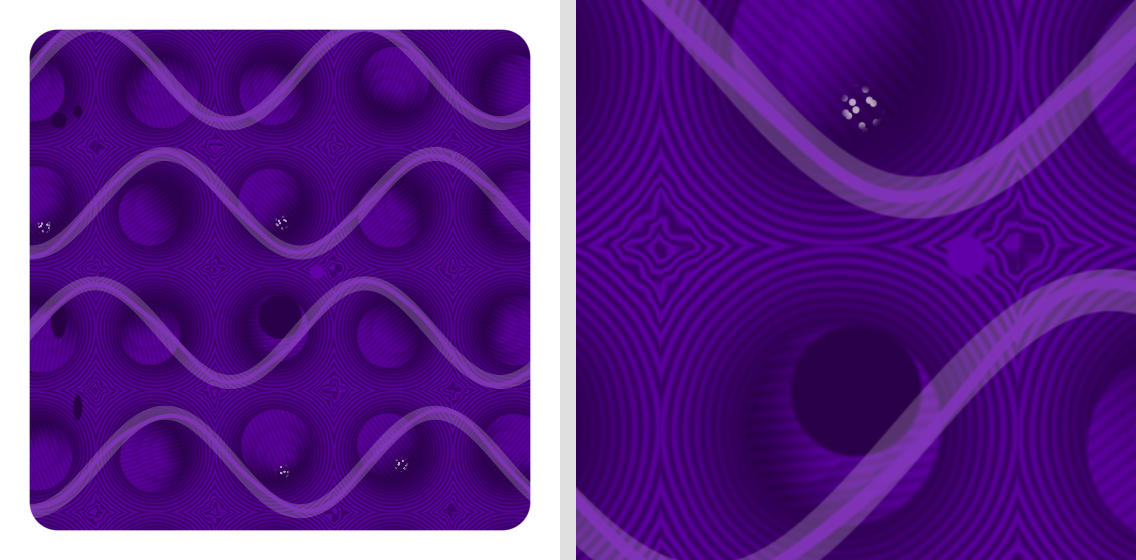
Left, the full canvas; right, a detail of the centre.
Give the GLSL for this background, as a three.js fragment shader.

```glsl
varying vec2 vUv;

vec2 hash2(vec2 p) {
  return fract(sin(vec2(dot(p, vec2(127.1, 311.7)), dot(p, vec2(269.5, 183.3)))) * 4375.85);
}

// Distance to the nearest scattered cell point
float cellular(vec2 p) {
  vec2 cell = floor(p), f = fract(p);
  float nearest = 2.0;
  for (int j = -1; j <= 1; j++)
    for (int i = -1; i <= 1; i++) {
      vec2 o = vec2(float(i), float(j));
      nearest = min(nearest, length(o + hash2(cell + o) - f));
    }
  return nearest;
}

float disc(vec2 p, float r, float soft) {
  return 1.0 - smoothstep(r - soft, r + soft, length(p));
}

float roundedBox(vec2 p, float halfSize, float r) {
  vec2 q = abs(p) - halfSize + r;
  return length(max(q, 0.0)) + min(max(q.x, q.y), 0.0) - r;
}

void main() {
  vec2 uv = vUv;
  vec3 shadow = vec3(0.18, 0.0, 0.32);
  vec3 purple = vec3(0.28, 0.0, 0.49);
  vec3 violet = vec3(0.38, 0.0, 0.66);

  // Lattice of tunnels, with stars at the cell corners
  vec2 grid = (uv - vec2(0.065, 0.194)) / vec2(0.2125, 0.2175) + 0.5;
  vec2 id = floor(grid);
  vec2 q = fract(grid) - 0.5;
  vec2 rnd = hash2(id + 3.0);
  float d = length(q);

  // Fine contours that break into a maze inside each star
  float star = smoothstep(0.52, 0.66, d);
  float phase = 6.2832 * (48.0 * d - 18.0 * d * d);
  phase += 0.5 * sin(q.x * 19.0 + id.y) * sin(q.y * 17.0 + id.x);
  phase += star * 9.0 * cellular(grid * 13.0);
  float line = 0.5 + 0.5 * sin(phase);
  vec3 ground = mix(purple * 0.82, violet, line * mix(0.5, 0.95, smoothstep(0.35, 0.6, d)));
  vec3 color = mix(shadow, ground, smoothstep(0.22, 0.46, d));

  // Nested, shifted openings
  float angle = 6.2832 * rnd.x;
  vec2 dir = vec2(cos(angle), sin(angle));
  vec2 center = (rnd.yx - 0.5) * 0.1 - dir * 0.02;
  float radius = 0.25 + 0.06 * rnd.y;
  float depth = 2.0 + floor(rnd.y * 3.0);
  for (int k = 0; k < 4; k++) {
    if (float(k) < depth) {
      vec2 local = q - center;
      float side = dot(local, dir) / radius;
      float ribs = 0.5 + 0.5 * sin(dot(local, vec2(-dir.y, dir.x)) * 170.0 + side * 3.0);
      vec3 wall = mix(shadow, vec3(0.34, 0.0, 0.59), smoothstep(1.0, -0.8, side));
      color = mix(color, wall * (0.9 + 0.14 * ribs), disc(local, radius, 0.01));
      center += dir * radius * 0.27;
      radius *= 0.7;
    }
  }

  // One blocked tunnel, one bright plug and dark pits along the left
  color = mix(color, vec3(0.17, 0.0, 0.29), disc(uv - vec2(0.5, 0.434), 0.039, 0.002));
  color = mix(color, violet, disc(uv - vec2(0.566, 0.514), 0.012, 0.002));
  for (int i = 0; i < 2; i++) {
    float n = float(i);
    vec2 p = uv - vec2(0.105, 0.785 - 0.358 * n);
    color = mix(color, shadow * 0.85, disc(p * vec2(1.0, 1.0 - 0.55 * n), 0.014, 0.002));
    p -= vec2(0.034, 0.016 - 0.17 * n);
    color = mix(color, shadow * 0.85, disc(p * vec2(1.4, 1.0 - 0.5 * n), 0.011, 0.002));
  }

  // Rare pale chips beside a few tunnels
  vec2 chip = q - vec2(0.1, -0.14) + (rnd - 0.5) * 0.1;
  float flakes = 1.0 - smoothstep(0.2, 0.35, cellular(grid * 28.0));
  color = mix(color, vec3(0.72, 0.66, 0.76), flakes * disc(chip, 0.05, 0.02) * step(0.76, rnd.x));

  // Translucent waves, alternate rows shifted, with a wandering violet core
  for (int i = 0; i < 4; i++) {
    float row = float(i);
    float t = 6.2832 * (uv.x - 0.295 + 0.125 * mod(row, 2.0)) / 0.482;
    float slope = 1.147 * sin(t);
    float dist = (uv.y - 0.175 - 0.231 * row - 0.088 * cos(t)) / sqrt(1.0 + slope * slope);
    float drift = 0.005 * sin(uv.x * 17.0 + row * 2.1) + 0.003 * sin(uv.x * 41.0 + row);
    float core = 1.0 - smoothstep(0.0025, 0.005, abs(dist - drift));
    float band = 1.0 - smoothstep(0.0115, 0.0135, abs(dist));
    color = mix(color, violet, core * 0.9);
    color = mix(color, vec3(1.0), band * 0.2);
  }

  // Rounded card on white
  float edge = roundedBox(uv - 0.5, 0.447, 0.05);
  gl_FragColor = vec4(mix(color, vec3(1.0), smoothstep(-0.0015, 0.0015, edge)), 1.0);
}
```
